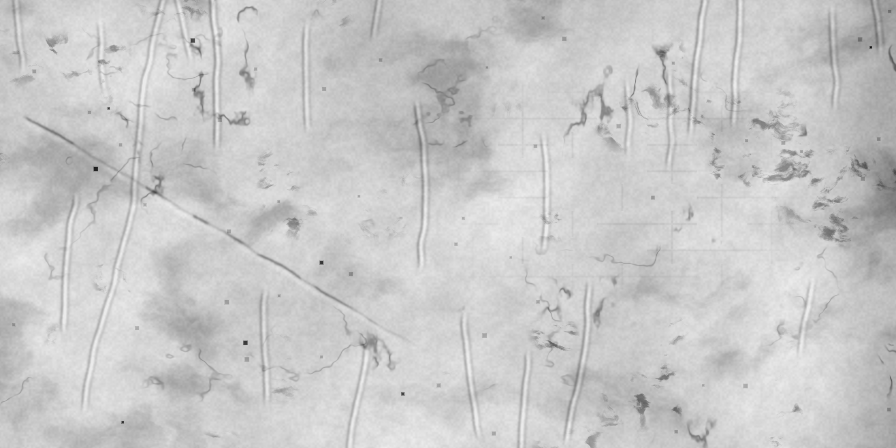
Reproduce this texture procedurally as a Shadertoy shader.

```glsl
// Crumpled grey paper: mottled fbm stains with soft relief, long upright
// wrinkles lit from one side, a diagonal crease, hairline cracks, faint
// ruled lines and scattered ink specks. Units are canvas heights.

float hash(vec2 p) {
    vec3 q = fract(p.xyx * vec3(0.1031, 0.1030, 0.0973));
    q += dot(q, q.yzx + 33.33);
    return fract((q.x + q.y) * q.z);
}

float noise(vec2 p) {
    vec2 i = floor(p), f = fract(p);
    f = f * f * (3.0 - 2.0 * f);
    return mix(mix(hash(i), hash(i + vec2(1, 0)), f.x),
               mix(hash(i + vec2(0, 1)), hash(i + vec2(1, 1)), f.x), f.y);
}

float fbm(vec2 p) {
    float sum = 0.0, amp = 0.5;
    for (int i = 0; i < 6; i++) {
        sum += amp * noise(p);
        p = mat2(1.6, 1.2, -1.2, 1.6) * p + 17.3;
        amp *= 0.52;
    }
    return sum;
}

float bump(float d, float width) {
    return exp(-d * d / (width * width));
}

// Raised folds: a bright ridge with a strong left and a weak right shadow
float wrinkles(vec2 p) {
    float shade = 0.0;
    for (int i = 0; i < 22; i++) {
        float k = float(i);
        float h1 = hash(vec2(k, 3.0)), h2 = hash(vec2(k, 11.0));
        float h3 = hash(vec2(k, 23.0)), h4 = hash(vec2(k, 41.0));
        vec2 center = vec2((k + 0.1 + 0.8 * h1) / 11.0, h2 * 1.1 - 0.05);
        float halfLen = mix(0.09, 0.25, h3);
        float tilt = (h4 - 0.5) * 0.2;
        if (i == 3) {
            center = vec2(0.285, 0.55);
            halfLen = 0.48;
            tilt = 0.19;
        }
        float y = p.y - center.y;
        float bend = 0.012 * sin(y * 9.0 + 6.3 * h1) + 0.006 * (noise(vec2(p.y * 22.0, k)) - 0.5);
        float d = p.x - center.x - tilt * y - bend;
        float fade = smoothstep(0.0, 0.04, halfLen - abs(y)) * mix(0.6, 1.0, h3);
        float profile = 0.1 * bump(d, 0.0045) - 0.21 * bump(d + 0.0065, 0.0038)
                      - 0.1 * bump(d - 0.0075, 0.004);
        shade += fade * profile;
    }
    return shade;
}

// Dark broken fold falling from the upper left
float crease(vec2 p) {
    vec2 a = vec2(0.05, 0.745), b = vec2(0.95, 0.215);
    vec2 dir = normalize(b - a);
    float along = dot(p - a, dir) / length(b - a);
    float d = dot(p - a, vec2(-dir.y, dir.x)) + 0.01 * (fbm(p * 14.0) - 0.5);
    float ends = smoothstep(0.0, 0.02, along) * (1.0 - smoothstep(0.7, 1.05, along));
    float wear = mix(0.3, 1.0, smoothstep(0.35, 0.65, noise(p * 29.0 + 5.0)));
    return ends * (0.04 * bump(d + 0.009, 0.006) - 0.26 * wear * bump(d, 0.0036));
}

// Thin broken contour lines, kept only in small patches
float cracks(vec2 p) {
    float n = fbm(p * vec2(3.0, 3.8) + 31.0);
    float m = fbm(p * vec2(4.2, 3.0) + 73.0);
    float broken = smoothstep(0.3, 0.65, noise(p * 34.0));
    float patchA = smoothstep(0.56, 0.76, noise(p * 5.0 + 9.0));
    float patchB = smoothstep(0.66, 0.82, noise(p * 6.0 + 52.0));
    return broken * (0.14 * patchA * bump(n - 0.48, 0.007) + 0.3 * patchB * bump(m - 0.5, 0.01));
}

// Faint broken ruled lines right of the middle
float ruling(vec2 p) {
    vec2 g = p * vec2(9.0, 17.0);
    vec2 cell = floor(g), d = abs(fract(g) - 0.5) / vec2(9.0, 17.0);
    float across = step(0.5, hash(cell + 7.0)) * bump(d.y, 0.0025);
    float upright = step(0.62, hash(cell + 19.0)) * bump(d.x, 0.0025);
    vec2 zone = smoothstep(vec2(0.45, 0.3), vec2(0.2, 0.12), abs(p - vec2(1.4, 0.58)));
    return 0.045 * zone.x * zone.y * max(across, upright);
}

// Small ink dots, one candidate per cell
float specks(vec2 p, float scale, float chance) {
    vec2 cell = floor(p * scale);
    vec2 pos = 0.2 + 0.6 * vec2(hash(cell + 2.0), hash(cell + 61.0));
    vec2 d = abs(fract(p * scale) - pos) / scale;
    float size = mix(0.0008, 0.0036, hash(cell + 29.0));
    float ink = 1.0 - smoothstep(size, size + 0.003, max(d.x, d.y));
    return ink * step(1.0 - chance, hash(cell + 47.0));
}

void mainImage(out vec4 fragColor, in vec2 fragCoord) {
    vec2 p = fragCoord / iResolution.y;

    // Mottling, ragged stains and soft crumple relief
    float cloud = fbm(p * 3.5 + 4.0);
    vec2 warped = p + 0.12 * (vec2(fbm(p * 6.0), fbm(p * 6.0 + 40.0)) - 0.5);
    float tone = 0.847 + 0.2 * (cloud - 0.5);
    tone -= 0.17 * smoothstep(0.5, 0.85, fbm(warped * vec2(5.0, 8.0) + 12.0));
    tone += 0.2 * (fbm(warped * 5.0 + 90.0) - fbm(warped * 5.0 + vec2(90.09, 89.88)));

    // Darker top and worn side edges
    tone -= 0.055 * smoothstep(0.45, 1.0, p.y);
    tone -= 0.17 * smoothstep(1.78, 2.03, p.x + 0.12 * (cloud - 0.5));
    tone -= 0.03 * smoothstep(0.1, 0.0, p.x);

    // Folds and marks
    tone += wrinkles(p) + crease(p) - cracks(p) - ruling(p);
    float smudge = smoothstep(0.68, 0.9, noise(p * 8.0 + 21.0));
    tone -= 0.3 * smudge * smoothstep(0.58, 0.8, fbm(warped * vec2(26.0, 40.0)));
    tone -= 0.55 * specks(p, 6.0, 0.16) + 0.18 * specks(p + 5.0, 17.0, 0.07);

    // Fibre grain
    tone += 0.04 * (noise(p * 210.0) - 0.5) + 0.03 * (noise(p * 90.0) - 0.5);
    fragColor = vec4(vec3(clamp(tone, 0.06, 0.92)), 1.0);
}
```
